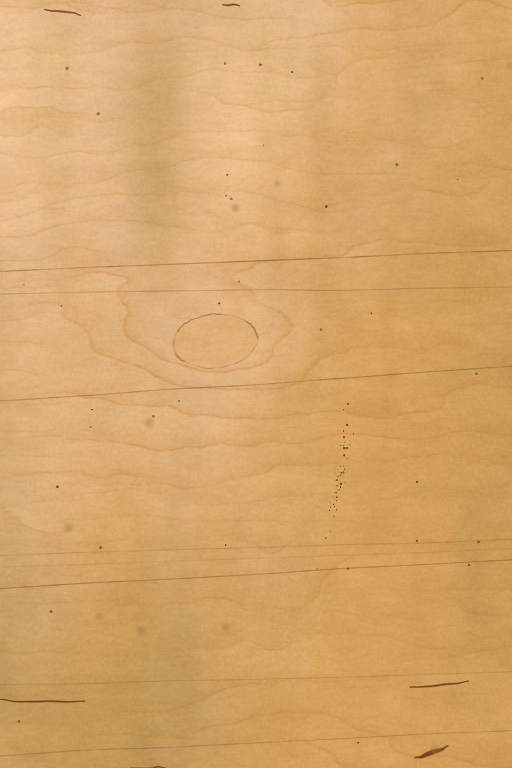
A Shadertoy shader for this texture:

```glsl
// A worn sheet of pale birch plywood: a broad uneven tone gradient, contour lines
// of a warped height field as growth rings, then fine tooth, broken hairline cracks,
// an oval patch, dark splinters and a few specks. Units: canvas height = 1.

const vec3 PALE = vec3(0.895, 0.722, 0.542);
const vec3 GOLD = vec3(0.838, 0.633, 0.358);
const vec3 OLIVE = vec3(0.715, 0.565, 0.325);
const vec3 RING = vec3(0.76, 0.51, 0.23);
const vec3 CRACK = vec3(0.47, 0.30, 0.13);
const vec3 BARK = vec3(0.38, 0.18, 0.04);
const vec3 SOOT = vec3(0.25, 0.18, 0.09);

float hash(vec2 p) {
    vec3 q = fract(vec3(p.xyx) * 0.1031);
    q += dot(q, q.yzx + 33.33);
    return fract((q.x + q.y) * q.z);
}

float noise(vec2 p) {
    vec2 i = floor(p), f = fract(p);
    f = f * f * (3.0 - 2.0 * f);
    return mix(mix(hash(i), hash(i + vec2(1, 0)), f.x),
               mix(hash(i + vec2(0, 1)), hash(i + vec2(1, 1)), f.x), f.y);
}

float fbm(vec2 p) {
    float sum = 0.0, amp = 0.5;
    for (int i = 0; i < 4; i++) {
        sum += amp * noise(p);
        p = p * 2.03 + 17.3;
        amp *= 0.5;
    }
    return sum;
}

// Soft-edged coverage of a stroke at distance d.
float stroke(float d, float halfWidth, float px) {
    return 1.0 - smoothstep(max(halfWidth - px, 0.0), halfWidth + px, abs(d));
}

// Soft elliptical blob, 1 at its centre.
float blob(vec2 p, vec2 centre, vec2 radius) {
    vec2 q = (p - centre) / radius;
    return exp(-dot(q, q));
}

// Broad colour: pale at upper left, golden at lower right, olive shadows.
vec3 boardTone(vec2 p) {
    float warmth = 0.45 + 1.0 * (p.x - 0.333) + 0.75 * (0.55 - p.y);
    warmth += 1.0 * (fbm(p * vec2(8.0, 4.0) + 4.0) - 0.47);
    vec3 col = mix(PALE, GOLD, smoothstep(0.0, 1.0, warmth));
    float shade = 0.75 * blob(p, vec2(0.18, 0.03), vec2(0.15, 0.2));
    shade += 0.5 * blob(p, vec2(0.0, 0.13), vec2(0.07, 0.3));
    shade += 0.5 * blob(p, vec2(0.2, 0.82), vec2(0.04, 0.2));
    shade += 0.35 * blob(p, vec2(0.66, 0.5), vec2(0.1, 0.45));
    shade += 0.9 * max(fbm(p * vec2(13.0, 4.0) + 52.0) - 0.46, 0.0);
    shade *= 0.55 + 0.8 * fbm(p * vec2(22.0, 9.0));
    col = mix(col, OLIVE, min(shade, 1.0));
    float glow = blob(p, vec2(0.33, 0.87), vec2(0.08, 0.16)) + blob(p, vec2(0.03, 0.9), vec2(0.09, 0.2));
    return col + vec3(0.04, 0.04, 0.03) * glow;
}

// Growth rings: x = thin line, y = soft fade on one side of it.
vec2 growthRings(vec2 p, vec2 knot, float density, float px) {
    float height = p.y * density - p.x * 0.6 + 3.6 * fbm(p * vec2(3.2, 8.0) + density);
    height += 0.3 * fbm(p * vec2(22.0, 50.0));
    height += 2.2 * blob(p, knot, vec2(0.11, 0.07));
    float slope = max(fwidth(height) / px, 4.0);
    float phase = fract(height);
    float d = min(phase, 1.0 - phase) / slope;
    return vec2(stroke(d, 0.0008, px), exp(-phase * 5.0) * smoothstep(0.0, 0.03, phase));
}

// Tapered wavy sliver from a to b.
float splinter(vec2 p, vec2 a, vec2 b, float width, float px) {
    vec2 ab = b - a;
    float t = clamp(dot(p - a, ab) / dot(ab, ab), 0.0, 1.0);
    float wave = 0.003 * (noise(vec2(t * 5.0, a.x * 90.0)) - 0.5);
    float d = length(p - a - ab * t + vec2(0.0, wave));
    return stroke(d, width * (0.25 + sin(t * 3.14159)), px);
}

// Sparse dots, at most one in each square cell.
float specks(vec2 p, float cell, float chance, float radius, float px) {
    vec2 id = floor(p / cell);
    vec2 offset = 0.2 + 0.6 * vec2(hash(id + 3.1), hash(id + 7.7));
    float d = length(p - (id + offset) * cell);
    float size = radius * (0.3 + 0.7 * hash(id + 5.3));
    return step(hash(id + 11.9), chance) * (1.0 - smoothstep(size - px * 0.5, size + px * 0.5, d));
}

void mainImage(out vec4 fragColor, in vec2 fragCoord) {
    float px = 1.0 / iResolution.y;
    vec2 p = fragCoord * px;
    vec2 knot = vec2(0.28, 0.556);
    vec3 col = boardTone(p);

    // Oval patch, distance measured in canvas units
    vec2 q = p - knot;
    q.y -= q.x * 0.06;
    float oval = (length(q / vec2(0.055, 0.035)) - 1.0) * 0.041;
    oval += 0.004 * (fbm(p * 90.0) - 0.47);
    float inside = 1.0 - smoothstep(-px, px, oval);

    // Rings and stains, hidden under the patch
    vec2 ring = growthRings(p, knot, 13.0, px);
    vec2 fineRing = growthRings(p, knot, 27.0, px);
    float fade = smoothstep(0.35, 0.65, fbm(p * vec2(7.0, 12.0) + 31.0));
    float tint = (0.26 * ring.x + 0.20 * ring.y) * (0.2 + fade);
    tint += (0.16 * fineRing.x + 0.10 * fineRing.y) * (1.0 - fade);
    col = mix(col, RING, tint * (1.0 - inside));
    float stain = blob(p, vec2(0.505, 0.58), vec2(0.012, 0.13)) * fbm(p * 40.0);
    col = mix(col, RING, 0.35 * stain);
    col = mix(col, GOLD, 0.35 * inside);
    float broken = smoothstep(0.25, 0.75, noise(p * 110.0 + 8.0));
    col = mix(col, CRACK, (0.12 + 0.4 * broken) * stroke(oval, 0.0004, px));

    // Mottling, short fibres and fine tooth
    col += 0.050 * (fbm(p * vec2(24.0, 45.0)) - 0.47);
    col += 0.018 * (noise(p * vec2(70.0, 330.0)) - 0.5);
    col += 0.036 * (noise(p * vec2(380.0, 480.0)) - 0.5);

    // Hairline cracks: height at the left edge, slope, strength
    vec3 cracks[8] = vec3[8](
        vec3(0.646, 0.041, 0.7), vec3(0.617, 0.014, 0.45), vec3(0.478, 0.066, 0.65),
        vec3(0.277, 0.030, 0.35), vec3(0.234, 0.055, 0.7), vec3(0.108, 0.025, 0.35),
        vec3(0.017, 0.049, 0.5), vec3(0.262, 0.034, 0.2));
    for (int i = 0; i < 8; i++) {
        vec3 c = cracks[i];
        float wobble = 0.003 * (noise(vec2(p.x * 9.0, c.x * 70.0)) - 0.5);
        float wear = 0.2 + 0.8 * fbm(vec2(p.x * 40.0, c.x * 40.0));
        float d = p.y - c.x - c.y * p.x + wobble;
        col = mix(col, CRACK, c.z * wear * stroke(d, 0.0003, px));
    }

    // Dark splinters, given by their two ends
    vec4 slivers[6] = vec4[6](
        vec4(0.0, 0.088, 0.11, 0.086), vec4(0.534, 0.104, 0.61, 0.113),
        vec4(0.54, 0.012, 0.583, 0.028), vec4(0.058, 0.987, 0.105, 0.981),
        vec4(0.29, 0.994, 0.312, 0.992), vec4(0.17, 0.0, 0.215, 0.001));
    for (int i = 0; i < 6; i++) {
        float width = i == 2 ? 0.0024 : 0.0009;
        float s = splinter(p, slivers[i].xy, slivers[i].zw, width, px);
        col = mix(col, BARK, 0.8 * s);
    }

    // Curved trail of soot, densest in its middle
    float t = clamp((0.46 - p.y) / 0.176, 0.0, 1.0);
    float trail = blob(p, vec2(0.453 - 0.034 * pow(t, 1.6), 0.37), vec2(0.005, 0.07));
    col = mix(col, SOOT, 0.7 * specks(p, 0.0045, 0.65 * trail, 0.0018, px));

    // Stray specks and faint grey smudges
    col = mix(col, SOOT, 0.5 * specks(p, 0.055, 0.06, 0.0022, px));
    col = mix(col, OLIVE * 0.85, 0.4 * specks(p + 0.02, 0.09, 0.1, 0.006, 0.008));

    fragColor = vec4(clamp(col, 0.0, 1.0), 1.0);
}
```
